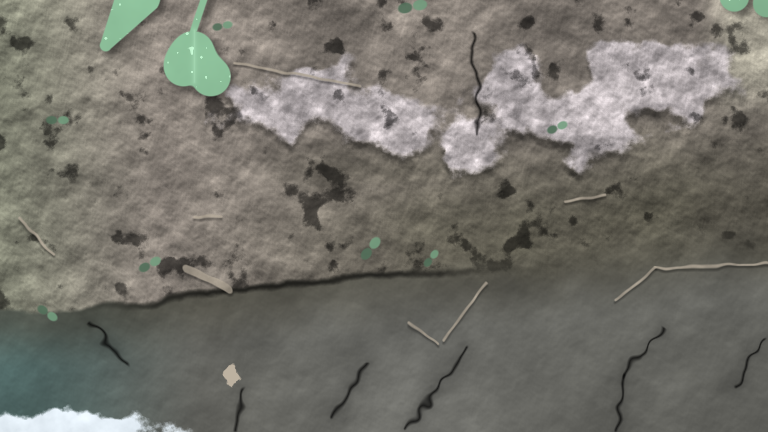
Reproduce this texture procedurally as a Shadertoy shader.

```glsl
#define DRY vec3(.51, .48, .45)
#define DAMP vec3(.31, .3, .26)
#define MUD vec3(.38, .38, .36)
#define CRUST vec3(.75, .72, .73)
#define STRAW vec3(.67, .63, .57)
#define LEAF vec3(.53, .72, .58)
#define RELIEF 1.5
#define LIGHT vec2(-.002, .006)

float hash(vec2 p) {
  return fract(sin(dot(p, vec2(127.1, 311.7))) * 43758.5);
}

float noise(vec2 p) {
  vec2 i = floor(p), f = fract(p);
  f *= f * (3. - 2. * f);
  return mix(mix(hash(i), hash(i + vec2(1, 0)), f.x),
             mix(hash(i + vec2(0, 1)), hash(i + 1.), f.x), f.y);
}

float fbm(vec2 p) {
  float sum = 0., amp = .5;
  for (int i = 0; i < 6; i++) {
    sum += amp * noise(p);
    p = mat2(1.6, 1.2, -1.2, 1.6) * p + 7.3;
    amp *= .5;
  }
  return sum;
}

float cover(float d, float soft) { return 1. - smoothstep(-soft, soft, d); }

// x: distance to the segment, y: position along it
vec2 segment(vec2 p, vec4 s) {
  vec2 a = p - s.xy, b = s.zw - s.xy;
  float t = clamp(dot(a, b) / dot(b, b), 0., 1.);
  return vec2(length(a - b * t), t);
}

float smin(float a, float b, float k) {
  float h = max(k - abs(a - b), 0.) / k;
  return min(a, b) - h * h * k * .25;
}

float disc(vec2 p, float x, float y, float r) { return length(p - vec2(x, y)) - r; }
float ellipse(vec2 p, vec2 r) { return (length(p / r) - 1.) * min(r.x, r.y); }

// Pale crumbly deposit: centre and radii of each patch
float crustDist(vec2 p) {
  const vec4 patches[7] = vec4[7](
    vec4(.6, .74, .1, .055), vec4(.73, .78, .1, .075), vec4(.92, .72, .13, .06),
    vec4(1.09, .67, .08, .06), vec4(1.2, .79, .09, .08),
    vec4(1.36, .73, .13, .1), vec4(1.5, .81, .19, .1));
  float d = 1.;
  for (int i = 0; i < 7; i++) d = smin(d, ellipse(p - patches[i].xy, patches[i].zw), .025);
  return d + .13 * (fbm(p * 15.) - .48);
}

float leafDist(vec2 p) {
  float d = smin(disc(p, .425, .846, .046), disc(p, .488, .823, .046), .012);
  d = smin(d, disc(p, .447, .878, .05), .03);
  vec2 blade = segment(p, vec4(.245, .895, .32, 1.01));
  d = min(d, segment(p, vec4(.445, .92, .475, 1.01)).x - .008);
  d = min(d, blade.x - mix(.014, .052, blade.y));
  return min(d, min(disc(p, 1.7, 1.007, .034), disc(p, 1.775, .992, .032)));
}

void mainImage(out vec4 fragColor, in vec2 fragCoord) {
  vec2 p = fragCoord / iResolution.y;
  float px = 1. / iResolution.y, broad = fbm(p * 4.), fine = fbm(p * 30.);
  vec2 rough = p + .022 * (vec2(noise(p * 35.), noise(p * 35. + 40.)) - .5);

  // Bank edge, crisp at the left and diffuse at the right
  float edge = .28 + .09 * smoothstep(0., 1., p.x) + .07 * smoothstep(1., 1.7, p.x);
  float above = p.y - edge + .035 * (fbm(p * 12.) - .5);
  float right = smoothstep(.85, 1.3, p.x);
  float bank = smoothstep(-1., 1., above / mix(.007, .07, right));

  // Dry bank, darkening toward the damp strip
  vec3 dry = mix(vec3(.53, .54, .47), DRY, smoothstep(-.1, .4, p.x));
  dry = mix(dry, vec3(.68, .66, .6), smoothstep(1.6, 1.72, p.x) * smoothstep(.68, .85, p.y));
  float damp = cover(above - .23, .15) * smoothstep(.3, 1.25, p.x);
  damp = max(damp, .55 * cover(abs(p.y - .6) - .06, .06) * smoothstep(.5, .8, p.x));
  dry = mix(dry, DAMP * 1.1, min(damp * (.65 + .5 * broad), 1.)) * (.72 + .56 * broad);

  // Smooth wet mud with a cool left side
  vec3 mud = mix(vec3(.31, .4, .39), MUD, smoothstep(0., .5, p.x));
  mud = mix(mud, DAMP, .7 * smoothstep(-.15, 0., above));
  mud += .07 * cover(disc(p, .95, .08, .2), .3);
  mud *= .82 + .36 * fbm(mat2(.8, .6, -.6, .8) * p * vec2(9, 5));
  vec3 col = mix(mud, dry, bank);

  // Crust and the shade beneath it
  float crust = cover(crustDist(p), .012);
  col *= 1. - .38 * cover(crustDist(p + vec2(0, .018)), .015) * (1. - crust);
  col = mix(col, CRUST * (.78 + .42 * fine), crust * .9);

  // Surface relief, grit, pits and the dark lip
  float slope = fbm(p * 13.) - fbm((p + LIGHT) * 13.);
  col *= 1. + RELIEF * slope * mix(.5, 1.7, bank);
  col *= 1. + (fine - .5) * mix(.12, .4, bank);
  col *= 1. - .5 * bank * smoothstep(.64, .76, fbm(p * 18. + 30.));
  col *= 1. - .6 * cover(abs(above + .006) - .007, .007) * smoothstep(.1, .5, p.x) * (1. - right);

  // Cracks
  const vec4 cracks[8] = vec4[8](
    vec4(.845, .155, .775, .03), vec4(1.53, .235, 1.445, .13), vec4(1.445, .13, 1.43, 0),
    vec4(1.09, .92, 1.11, .7), vec4(1.076, .19, .94, 0), vec4(1.77, .21, 1.7, .11),
    vec4(.2, .26, .3, .155), vec4(.56, .1, .555, 0));
  for (int i = 0; i < 8; i++) {
    float gap = segment(rough, cracks[i]).x;
    col *= 1. - .6 * cover(gap - .003, .002 + px) - .15 * exp(-gap * 60.);
  }

  // Straw and twigs, the first one thick
  const vec4 twigs[9] = vec4[9](
    vec4(.43, .38, .53, .33), vec4(.54, .855, .83, .8), vec4(.045, .495, .125, .41),
    vec4(1.515, .38, 1.778, .39), vec4(1.425, .305, 1.515, .38), vec4(.95, .25, 1.015, .205),
    vec4(1.125, .345, 1.03, .215), vec4(.45, .5, .515, .5), vec4(1.31, .535, 1.4, .55));
  vec2 bent = mix(p, rough, .35);
  for (int i = 0; i < 9; i++) {
    float width = i == 0 ? .009 : .003;
    col *= 1. - .3 * cover(segment(bent + vec2(0, .006), twigs[i]).x - width, .004);
    col = mix(col, STRAW * (.8 + .4 * fine), .85 * cover(segment(bent, twigs[i]).x - width, px));
  }
  float flake = ellipse(rough - vec2(.54, .135), vec2(.018, .026)) + .05 * (fine - .5);
  col = mix(col, STRAW * 1.1, cover(flake, .003));

  // Paired seedling leaves: centre, size, angle
  const vec4 sprouts[8] = vec4[8](
    vec4(.133, .722, .017, 0), vec4(.347, .388, .018, .5), vec4(.858, .425, .02, .9),
    vec4(.998, .402, .015, .9), vec4(1.29, .705, .016, .4), vec4(.955, .985, .022, .2),
    vec4(.11, .275, .017, -.6), vec4(.515, .94, .015, .2));
  for (int i = 0; i < 8; i++) {
    vec4 s = sprouts[i];
    vec2 q = mat2(cos(s.w), -sin(s.w), sin(s.w), cos(s.w)) * (p - s.xy);
    float pair = ellipse(vec2(abs(q.x) - .8 * s.z, q.y), s.z * vec2(.75, .55));
    col = mix(col, LEAF * (q.x < 0. ? .6 : .85), .9 * cover(pair, px));
  }

  // Large leaves with shadow, vein and specks
  col *= 1. - .4 * cover(leafDist(p + vec2(-.012, .01)), .015);
  float vein = exp(-segment(p, vec4(.45, .81, .45, .93)).x * 220.);
  vec3 green = LEAF * (.84 + .3 * broad) + .08 * vein + .2 * smoothstep(.86, .94, noise(p * 90.));
  col = mix(col, green, cover(leafDist(p), px));

  // Sunlit corner
  float glare = ellipse(p - vec2(.16, 0), vec2(.19, .05)) + .07 * (fbm(p * 22.) - .5);
  col = mix(col, vec3(.91, .95, .98) + .15 * (fine - .5), cover(glare, .008));
  fragColor = vec4(clamp(col, 0., 1.), 1);
}
```
